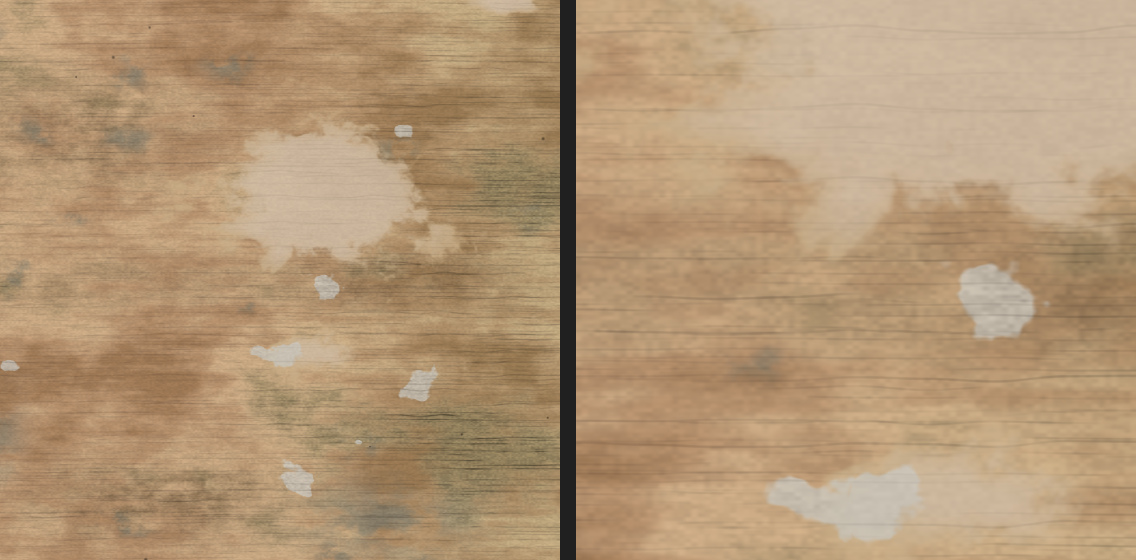
Left: the whole. Right: its middle third, enlarged.
A WebGL 2 fragment shader for this texture:

```glsl
#version 300 es
precision highp float;
// Weathered tan surface: cloudy stains, bare pale patches and fine horizontal scratches.
// Layered value noise shapes the stains, cellular noise scatters flecks and pits,
// and jittered rows of short broken lines make the scratches.

uniform vec2 u_resolution;
out vec4 fragColor;

const vec3 DARK  = vec3(0.43, 0.335, 0.225);
const vec3 BROWN = vec3(0.59, 0.465, 0.325);
const vec3 TAN   = vec3(0.685, 0.56, 0.42);
const vec3 SAND  = vec3(0.765, 0.66, 0.51);
const vec3 PALE  = vec3(0.80, 0.725, 0.635);
const vec3 OLIVE = vec3(0.53, 0.475, 0.34);
const vec3 SLATE = vec3(0.46, 0.46, 0.41);
const vec3 CHALK = vec3(0.77, 0.76, 0.73);

float hash(vec2 p) {
    vec3 q = fract(p.xyx * 0.1031);
    q += dot(q, q.yzx + 33.33);
    return fract((q.x + q.y) * q.z);
}

float noise(vec2 p) {
    vec2 i = floor(p), f = fract(p);
    f = f * f * (3.0 - 2.0 * f);
    float low  = mix(hash(i), hash(i + vec2(1, 0)), f.x);
    float high = mix(hash(i + vec2(0, 1)), hash(i + vec2(1, 1)), f.x);
    return mix(low, high, f.y);
}

float fbm(vec2 p, int octaves) {
    float sum = 0.0, weight = 0.5, total = 0.0;
    for (int i = 0; i < octaves; i++) {
        sum += weight * noise(p);
        total += weight;
        weight *= 0.55;
        p = p * 2.03 + vec2(17.3, 9.1);
    }
    return sum / total;
}

// Soft elliptical area of influence.
float blob(vec2 p, vec2 center, vec2 radius) {
    vec2 d = (p - center) / radius;
    return exp(-dot(d, d));
}

// Cellular dots; density is the share of cells that hold one.
float flecks(vec2 p, float density, float radius, float seed) {
    vec2 cell = floor(p);
    float cover = 0.0;
    for (int y = -1; y <= 1; y++)
    for (int x = -1; x <= 1; x++) {
        vec2 id = cell + vec2(x, y);
        vec2 center = id + vec2(hash(id + seed), hash(id + seed + 31.7));
        float size = radius * mix(0.4, 1.0, hash(id + seed + 57.1));
        float present = step(hash(id + seed + 83.9), density);
        cover = max(cover, present * (1.0 - smoothstep(size * 0.1, size, length(p - center))));
    }
    return cover;
}

// One nearly straight line per row, broken into short strokes.
float scratches(vec2 p, float rows, float width, float seed) {
    float y = p.y * rows + rows * 0.0015 * sin(p.x * 5.0 + seed) + 0.25 * noise(p * vec2(24.0, 3.0) + seed);
    float row = floor(y);
    float offset = abs(fract(y) - mix(0.2, 0.8, hash(vec2(row, seed)))) / rows;
    float blur = 0.9 / u_resolution.y;
    float line = 1.0 - smoothstep(max(width - blur, 0.0), width + blur, offset);
    float shift = hash(vec2(seed, row)) * 60.0;
    float gaps = 0.65 * noise(vec2(p.x * 7.0 + shift, row * 7.0)) + 0.35 * noise(vec2(p.x * 45.0 + shift, row * 3.0));
    return line * smoothstep(0.42, 0.8, gaps);
}

void main() {
    vec2 p = gl_FragCoord.xy / u_resolution;
    vec2 ragged = p + 0.07 * (vec2(fbm(p * 14.0, 4), fbm(p * 14.0 + 40.0, 4)) - 0.5);
    float cloud = fbm(ragged * vec2(4.0, 6.5) + 3.0, 5);
    float mottle = fbm(p * vec2(17.0, 27.0) + 8.0, 5);
    float streak = fbm(p * vec2(5.0, 70.0) + 21.0, 4);
    float crumble = fbm(p * vec2(36.0, 46.0) + 70.0, 4);
    float rightSide = smoothstep(0.35, 0.95, p.x);

    // Warm ground
    float tone = 0.57 + 1.6 * (cloud - 0.5) + 0.55 * (mottle - 0.5) + 0.5 * (streak - 0.5);
    vec3 color = mix(BROWN, TAN, smoothstep(0.15, 0.55, tone));
    color = mix(color, SAND, smoothstep(0.48, 0.85, tone));
    color += mix(vec3(0.015, -0.005, 0.0), vec3(-0.01, 0.0, -0.01), rightSide);

    // Dark worn bands
    float worn = blob(p, vec2(0.14, 0.76), vec2(0.2, 0.09)) + 0.9 * blob(p, vec2(0.28, 0.11), vec2(0.25, 0.07))
               + 0.8 * blob(p, vec2(0.7, 0.5), vec2(0.2, 0.05)) + 0.55 * blob(p, vec2(0.12, 0.5), vec2(0.3, 0.05));
    worn *= smoothstep(0.3, 0.72, 0.35 * mottle + 0.35 * streak + 0.3 * crumble);
    color = mix(color, DARK, 0.85 * worn);

    // Olive and slate stains
    float damp = 0.9 * blob(p, vec2(0.83, 0.2), vec2(0.24, 0.12)) + 0.85 * blob(p, vec2(0.95, 0.67), vec2(0.2, 0.09))
               + 0.5 * blob(p, vec2(0.72, 0.5), vec2(0.14, 0.05));
    float stain = smoothstep(0.25, 0.85, damp + 1.4 * (cloud - 0.5) + 0.8 * (mottle - 0.5));
    color = mix(color, OLIVE, 0.8 * stain);
    float cold = blob(p, vec2(0.69, 0.07), vec2(0.13, 0.06)) + 0.8 * blob(p, vec2(0.0, 0.22), vec2(0.04, 0.07));
    float smudge = flecks(ragged * vec2(6.0, 9.0), 0.14, 0.5, 5.0) * smoothstep(0.35, 0.65, crumble);
    color = mix(color, SLATE, max(0.7 * cold * smoothstep(0.3, 0.6, mottle), 0.6 * smudge));

    // Bare pale patches with crumbling edges
    float bare = 0.95 * blob(p, vec2(0.55, 0.66), vec2(0.18, 0.15)) + 0.75 * blob(p, vec2(0.59, 0.37), vec2(0.11, 0.05))
               + 0.9 * blob(p, vec2(0.91, 1.0), vec2(0.09, 0.03)) + 0.4 * blob(p, vec2(0.68, 0.62), vec2(0.2, 0.13));
    float erosion = 1.3 * (fbm(ragged * vec2(10.0, 14.0), 5) - 0.5) + 0.5 * (crumble - 0.5);
    float patchMask = smoothstep(0.42, 0.68, bare + erosion);
    color = mix(color, mix(SAND, PALE, smoothstep(0.4, 0.85, bare + 0.5 * erosion)), 0.85 * patchMask);
    float chips = flecks(ragged * vec2(10.0, 16.0), 0.06, 0.6, 12.0);
    color = mix(color, CHALK, 0.75 * smoothstep(0.5, 0.75, chips + 1.3 * (crumble - 0.5)));

    // Scratches, pits and fine grain
    float wear = mix(0.6, 1.0, rightSide) * (1.0 - 0.6 * patchMask) * (0.6 + 0.6 * max(stain, worn));
    float lines = 0.26 * scratches(p, 44.0, 0.0007, 2.0) + 0.2 * scratches(p, 97.0, 0.0006, 9.0)
                + 0.18 * scratches(p, 160.0, 0.0006, 15.0);
    color *= 1.0 - wear * lines;
    color *= 1.0 - 0.4 * flecks(p * 26.0, 0.02, 0.13, 44.0);
    float grain = 0.6 * noise(p * vec2(260.0, 400.0)) + 0.4 * noise(p * vec2(60.0, 260.0)) - 0.5;
    color *= 1.0 + (0.13 + 0.17 * max(stain, worn)) * (1.0 - 0.6 * patchMask) * grain;
    fragColor = vec4(clamp(color * 1.015, 0.0, 1.0), 1.0);
}
```
